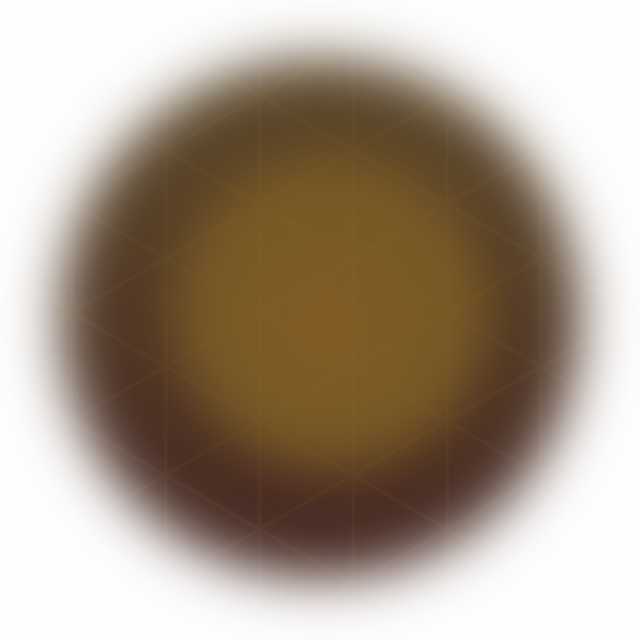
Write a WebGL 2 fragment shader that draws this background.

```glsl
#version 300 es
precision highp float;
// A soft brown disc with an amber glow and a faint triangular lattice on white.

uniform vec2 u_resolution;
out vec4 outColor;

const vec3 PAPER = vec3(0.996);
const vec3 BROWN_LOW = vec3(0.275, 0.160, 0.130);
const vec3 BROWN_HIGH = vec3(0.345, 0.260, 0.150);
const vec3 AMBER = vec3(0.475, 0.352, 0.150);
const vec3 AMBER_CORE = vec3(0.505, 0.358, 0.148);
const vec3 LINE_TINT = vec3(0.560, 0.440, 0.140);

// Coverage of a disc whose edge is blurred by a Gaussian of width sigma.
float blurredDisc(vec2 p, vec2 center, float radius, float sigma) {
    float z = clamp((radius - length(p - center)) / sigma, -4.0, 4.0);
    return 0.5 + 0.5 * tanh(0.798 * (z + 0.0447 * z * z * z));
}

// Distance to the nearest of evenly spaced parallel lines.
float stripeDistance(vec2 p, vec2 normal, float spacing) {
    return abs(fract(dot(p, normal) / spacing + 0.5) - 0.5) * spacing;
}

// Soft lines in three directions, 60 degrees apart, meeting at the origin.
float triangleLattice(vec2 p, float spacing, float halfWidth, float pixel) {
    float lines = 0.0;
    for (int i = 0; i < 3; i++) {
        float angle = radians(60.0) * float(i);
        float d = stripeDistance(p, vec2(cos(angle), sin(angle)), spacing);
        lines = max(lines, 1.0 - smoothstep(0.0, halfWidth + pixel, d));
    }
    return lines;
}

void main() {
    float side = min(u_resolution.x, u_resolution.y);
    vec2 uv = (gl_FragCoord.xy - 0.5 * u_resolution) / side + 0.5;

    // Brown body, redder toward the bottom.
    vec3 body = mix(BROWN_LOW, BROWN_HIGH, smoothstep(0.12, 0.88, uv.y));

    // Amber glow with a warmer core.
    vec2 glowCenter = vec2(0.518, 0.514);
    float core = 1.0 - smoothstep(0.0, 0.17, length(uv - vec2(0.51, 0.49)));
    vec3 amber = mix(AMBER, AMBER_CORE, core);
    body = mix(body, amber, blurredDisc(uv, glowCenter, 0.245, 0.042));

    // Faint lattice over the body.
    float lattice = triangleLattice(uv - vec2(0.552, 0.427), 0.1466, 0.0035, 1.0 / side);
    body = mix(body, LINE_TINT, 0.09 * lattice);

    // Blurred outer rim fading into the paper.
    float disc = blurredDisc(uv, vec2(0.5, 0.502), 0.404, 0.042);
    outColor = vec4(mix(PAPER, body, disc), 1.0);
}
```
